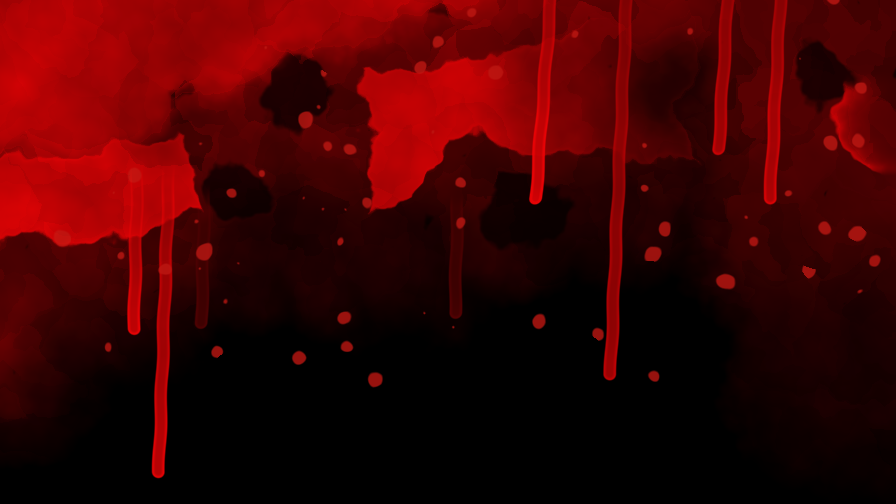
A WebGL 2 fragment shader for this background:

```glsl
#version 300 es
precision highp float;

uniform vec2 u_resolution;
out vec4 outColor;

#define PIGMENT vec3(1.0, 0.012, 0.022)
#define SPATTER_COLOR vec3(0.74, 0.09, 0.07)
#define WASH_TONE 0.46
#define BRIGHT_TONE 0.74
#define WARP 0.075
#define DRIP_RADIUS 0.0125
#define DRIP_COUNT 8
#define SPATTER_SCALE 17.0
#define EDGE 0.005

// Each drip: tip x, tip y, top y, tone
const vec4 DRIPS[DRIP_COUNT] = vec4[DRIP_COUNT](
    vec4(0.266, 0.348, 0.68, 0.80), vec4(0.315, 0.064, 0.69, 0.84),
    vec4(0.400, 0.360, 0.64, 0.27), vec4(0.903, 0.380, 0.62, 0.30),
    vec4(1.063, 0.607, 1.05, 0.87), vec4(1.211, 0.258, 1.05, 0.68),
    vec4(1.426, 0.705, 1.05, 0.74), vec4(1.528, 0.607, 1.05, 0.82));
const float LEANS[DRIP_COUNT] = float[DRIP_COUNT](
    0.02, 0.034, 0.02, 0.02, 0.075, 0.043, 0.06, 0.052);

vec2 hash2(vec2 p) {
    vec2 h = vec2(dot(p, vec2(127.1, 311.7)), dot(p, vec2(269.5, 183.3)));
    return fract(sin(h) * 43758.5);
}

// Cellular noise: distance to the nearest seed, and that cell's random value
vec2 cells(vec2 p) {
    vec2 base = floor(p), nearest = vec2(9.0, 0.0);
    for (int j = -1; j <= 1; j++)
    for (int i = -1; i <= 1; i++) {
        vec2 id = base + vec2(i, j);
        vec2 seed = hash2(id);
        float d = length(id + seed - p);
        if (d < nearest.x) nearest = vec2(d, hash2(id + 41.0).x);
    }
    return nearest;
}

// Layered cellular noise, centred on zero
float cloud(vec2 p) {
    float sum = 0.0, amp = 0.8;
    for (int i = 0; i < 4; i++) {
        sum += amp * (0.45 - cells(p).x);
        p = mat2(1.6, 1.2, -1.2, 1.6) * p + 7.3;
        amp *= 0.55;
    }
    return sum;
}

float spot(vec2 p, vec2 centre, vec2 size) {
    vec2 d = (p - centre) / size;
    return exp(-dot(d, d));
}

// Height at which the wash sinks into black
float washFloor(float x) {
    float y = mix(0.11, 0.34, smoothstep(0.08, 0.5, x)) + 0.09 * smoothstep(0.95, 1.2, x);
    return mix(y, 0.04, smoothstep(1.36, 1.5, x));
}

// Lay a torn stain over the tone, with a thin wet rim
float stain(float tone, float d, float softness, float paint) {
    float rim = 0.12 * exp(-abs(d) / 0.004) * step(0.0, d);
    return mix(tone, max(tone, paint + rim), smoothstep(-softness, softness, d));
}

void main() {
    vec2 p = gl_FragCoord.xy / u_resolution.y;
    vec2 warp = vec2(cloud(p * 5.0), cloud(p * 5.0 + 19.0));
    vec2 q = p + WARP * warp;
    float grain = cloud(p * 3.2 + 31.0);
    float facet = cells(q * 8.0 + 3.0).y * 0.6 + cells(q * 17.0).y * 0.4;

    // Background wash fading downward
    float rise = clamp((q.y - washFloor(q.x) + 0.16 * grain) / 0.65, 0.0, 1.0);
    float tone = WASH_TONE * pow(rise, 0.95) * (0.68 + 0.64 * facet);
    tone *= mix(1.0, 0.62, smoothstep(1.3, 1.5, q.x));
    tone += 0.16 * spot(q, vec2(0.0, 0.33), vec2(0.1, 0.12));

    // Bright upper left mass
    float paint = BRIGHT_TONE * (0.86 + 0.2 * facet + 0.35 * grain);
    float lower = mix(0.70, 0.80, smoothstep(0.2, 0.4, q.x)) + 0.4 * max(q.x - 0.38, 0.0);
    tone = stain(tone, q.y - lower, 0.045, paint * 0.93);

    // Left slab with a torn lower edge
    float bottom = 0.535 + 0.05 * smoothstep(0.25, 0.37, q.x);
    float slab = min(min(q.y - bottom, 0.37 - q.x), 0.685 + 0.16 * q.x - q.y);
    tone = stain(tone, slab, EDGE, paint * 1.04);

    // Central splash, thinning to the right
    lower = mix(0.59, 0.715, smoothstep(0.74, 0.92, q.x)) - 0.09 * max(q.x - 1.0, 0.0);
    float upper = 0.875 + 0.22 * max(q.x - 0.85, 0.0);
    float splash = min(min(q.x - 0.72, 1.37 - q.x), min(q.y - lower, upper - q.y));
    tone = stain(tone, splash, EDGE, paint * mix(1.0, 0.42, smoothstep(0.88, 1.3, q.x)));
    tone *= 1.0 - 0.55 * spot(q, vec2(1.34, 0.83), vec2(0.07, 0.1));

    // Curled flap at the right
    float curl = p.y - 0.775;
    float flap = q.x - 1.655 - 6.0 * curl * curl;
    float flapMask = smoothstep(0.65, 0.67, p.y) * smoothstep(0.86, 0.8, p.y);
    tone += 0.5 * flapMask * smoothstep(-EDGE, EDGE, flap) * exp(-max(flap, 0.0) / 0.035);

    // Dark pooled blotches
    vec2 pool = cells(q * 4.5 + 12.0);
    float poolRadius = 0.34 * smoothstep(0.72, 1.0, pool.y);
    float poolMask = smoothstep(0.03, -0.03, pool.x - poolRadius) * smoothstep(0.62, 0.4, tone);
    tone *= 1.0 - 0.65 * poolMask;

    // Drips: leaning capsules with lit rims, thinner toward the top
    for (int i = 0; i < DRIP_COUNT; i++) {
        vec4 drip = DRIPS[i];
        float axis = drip.x + LEANS[i] * (p.y - drip.y) + 0.0015 * sin(45.0 * p.y + float(i));
        float d = length(vec2(p.x - axis, p.y - clamp(p.y, drip.y, drip.z))) - DRIP_RADIUS;
        float along = clamp((p.y - drip.y) / (drip.z - drip.y), 0.0, 1.0);
        float body = drip.w * (0.88 + 0.22 * smoothstep(-0.008, -0.001, d) + 0.15 * grain);
        float cover = mix(1.0, 0.55, along) * smoothstep(1.0, 0.85, along * step(drip.z, 1.0));
        tone = mix(tone, max(tone, body), cover * smoothstep(0.002, -0.002, d));
    }
    vec3 color = PIGMENT * min(tone, 0.9);

    // Spatter, densest beside the central splash
    vec2 drop = cells((p + 0.02 * warp) * SPATTER_SCALE);
    float density = 0.12 + 0.38 * spot(p, vec2(0.62, 0.62), vec2(0.3, 0.2));
    density *= smoothstep(0.18, 0.3, p.y);
    float dropRadius = 0.27 * smoothstep(1.0 - density, 1.0, drop.y);
    float dropMask = smoothstep(0.04, -0.04, drop.x - dropRadius) * step(0.02, dropRadius);
    color = mix(color, max(color, SPATTER_COLOR), 0.8 * dropMask);

    outColor = vec4(color, 1.0);
}
```
